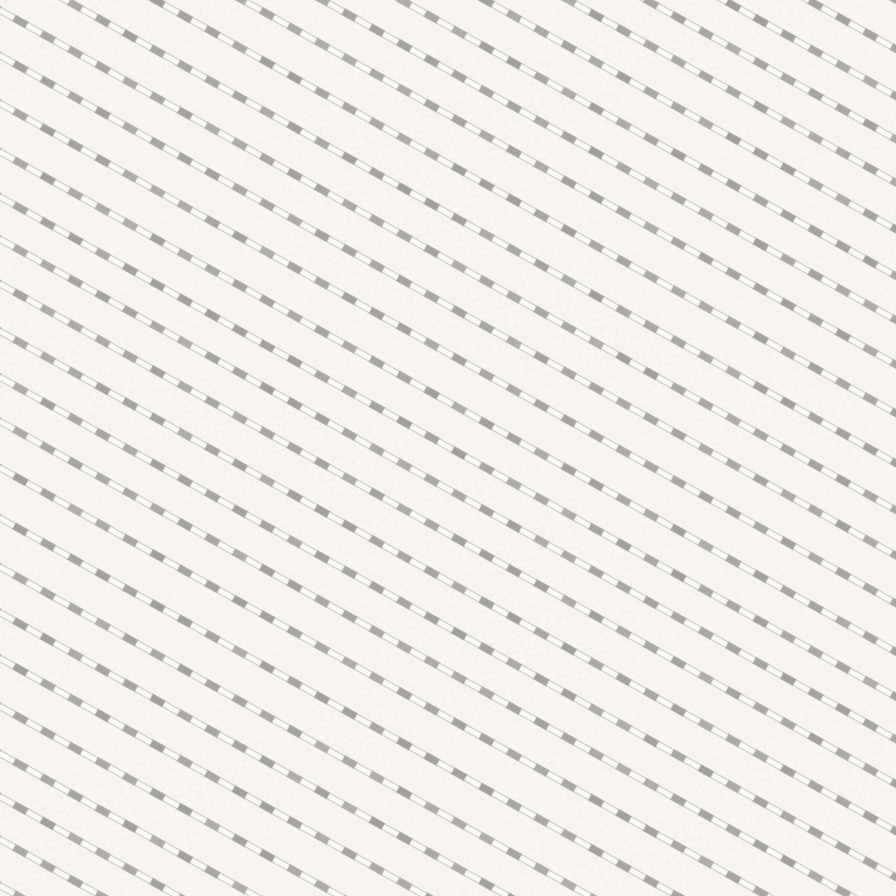
Write a Shadertoy shader that draws this pattern.

```glsl
// Pale woven cloth crossed by slanting two-rail threads filled with grey dashes.
// Each thread is a repeated line with a layered-sine offset; the dashes share
// common columns, and cellular noise with fine sines gives the cloth its grain.

const float TAU = 6.2831853;
const float SLOPE = 0.558;          // fall of a thread per unit across
const float SPACING = 0.0517;       // vertical step between threads
const float FIRST_THREAD = 0.0094;  // height where thread zero meets the left edge
const float DASH_PERIOD = 0.0306;
const float DASH_PHASE = 0.0228;
const float DASH_HALF = 0.0071;
const float BAND_HALF = 0.0040;
const float RAIL_HALF = 0.0006;

const vec3 CLOTH = vec3(0.970, 0.960, 0.938);
const vec3 FILLING = vec3(0.985, 0.980, 0.970);
const vec3 RAIL = vec3(0.715, 0.705, 0.685);
const vec3 DASH = vec3(0.665, 0.655, 0.640);

float hash(vec2 p) {
    vec3 q = fract(vec3(p.xyx) * 0.1031);
    q += dot(q, q.yzx + 33.33);
    return fract((q.x + q.y) * q.z);
}

// Distance to the nearest scattered point, in cells
float cellular(vec2 p) {
    vec2 cell = floor(p);
    float nearest = 2.0;
    for (int j = -1; j <= 1; j++) {
        for (int i = -1; i <= 1; i++) {
            vec2 c = cell + vec2(i, j);
            vec2 seed = c + vec2(hash(c), hash(c + 71.7));
            nearest = min(nearest, distance(p, seed));
        }
    }
    return nearest;
}

// Coverage of the inside of a signed distance
float cover(float dist, float soft) {
    return 1.0 - smoothstep(-soft, soft, dist);
}

// Uneven placement of a thread by its index
float threadOffset(float k) {
    return 0.0036 * cos(0.52 * (k - 2.3))
         + 0.0020 * cos(TAU / 4.2 * (k - 11.8));
}

// Cloth grain: fine twill ribs with cellular flecks
vec3 cloth(vec2 p) {
    float ribs = sin(TAU * 92.0 * (p.x + p.y)) * sin(TAU * 61.0 * (p.x - 0.6 * p.y));
    float fleck = cellular(p * 170.0) - 0.45;
    float patches = 0.5 + 0.5 * sin(9.0 * p.x + 4.0 * sin(7.0 * p.y));
    float grain = 0.006 * ribs - 0.022 * fleck;
    return CLOTH + grain * mix(0.65, 1.0, patches);
}

// Lays one thread over the base colour
vec3 thread(vec3 base, vec2 p, float k, float soft) {
    float intercept = FIRST_THREAD + k * SPACING + threadOffset(k);
    float cosine = inversesqrt(1.0 + SLOPE * SLOPE);
    float across = (p.y - SLOPE * p.x - intercept) * cosine;
    float footX = p.x + across * SLOPE * cosine;

    // Pale filling between two thin rails
    float band = abs(across) - BAND_HALF;
    float rails = abs(abs(across) - BAND_HALF + RAIL_HALF) - RAIL_HALF;
    vec3 col = mix(base, FILLING, cover(band, soft));
    col = mix(col, RAIL, 0.72 * cover(rails, soft));

    // Dashes in common columns, each a little lighter or darker
    float column = (footX - DASH_PHASE) / DASH_PERIOD;
    float index = floor(column + 0.5);
    float along = (column - index) * DASH_PERIOD;
    float tone = 0.06 * (hash(vec2(index, k) + 53.0) - 0.5);
    float dash = max(abs(along) - DASH_HALF, band);
    return mix(col, DASH + tone, cover(dash, soft));
}

void mainImage(out vec4 fragColor, in vec2 fragCoord) {
    vec2 p = fragCoord / iResolution.y;
    p.y = 1.0 - p.y;
    float soft = max(0.0011, 0.7 / iResolution.y);

    float k = floor((p.y - SLOPE * p.x - FIRST_THREAD) / SPACING + 0.5);
    vec3 col = thread(cloth(p), p, k, soft);
    fragColor = vec4(clamp(col, 0.0, 1.0), 1.0);
}
```
